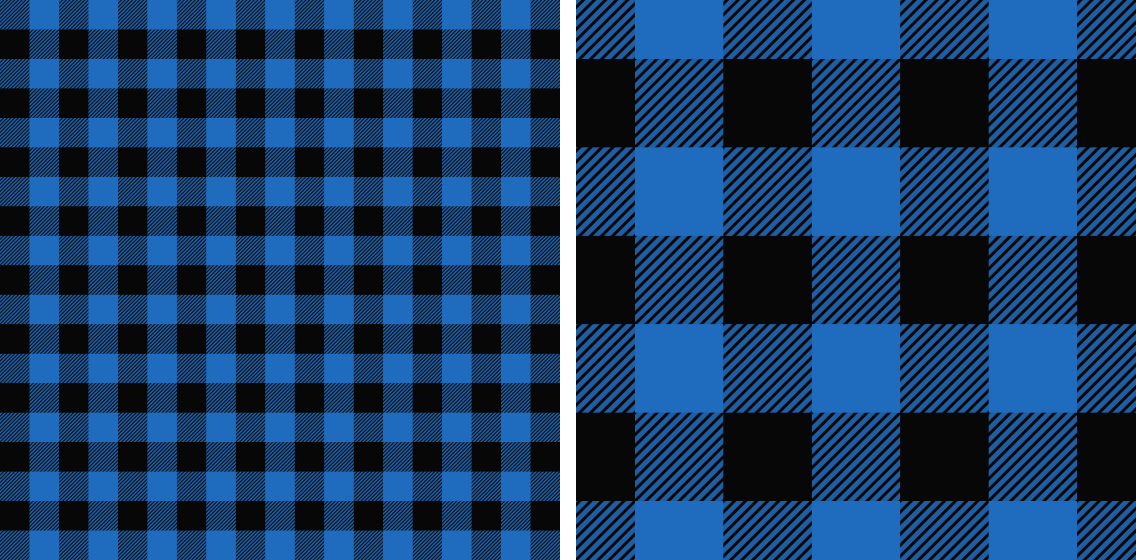
Left: the whole. Right: its middle third, enlarged.
Write a three.js fragment shader that draws this pattern.

```glsl
// Buffalo check: 19 by 19 square cells of blue and black.
// Dark columns cross dark rows as black, light ones as blue, and a dark band
// over a light one is a hatch of diagonal lines, eight to a cell.

varying vec2 vUv;

// Coverage of the region within halfWidth of a centre, smoothed over one pixel.
float within(float centreDistance, float halfWidth, float pixel) {
  return 1.0 - smoothstep(-0.5 * pixel, 0.5 * pixel, centreDistance - halfWidth);
}

// 1 in every even cell, 0 in every odd cell.
float evenBand(float cell) {
  return within(abs(mod(cell + 0.5, 2.0) - 1.0), 0.5, fwidth(cell));
}

// Diagonal lines rising to the right; 1 on the blue, 0 on the black.
float hatchLines(vec2 cell) {
  float across = (cell.x - cell.y) * 8.0;
  return within(abs(fract(across) - 0.5), 0.31, fwidth(across));
}

void main() {
  vec2 cell = vUv * 19.0;
  vec3 black = vec3(0.027);
  vec3 blue = vec3(0.12, 0.42, 0.74);
  vec3 hatch = mix(black, vec3(0.12, 0.37, 0.64), hatchLines(cell));

  // Columns start dark at the left; rows start light at the bottom.
  float darkColumn = evenBand(cell.x);
  float darkRow = 1.0 - evenBand(cell.y);

  vec3 lightRowColor = mix(blue, hatch, darkColumn);
  vec3 darkRowColor = mix(hatch, black, darkColumn);
  gl_FragColor = vec4(mix(lightRowColor, darkRowColor, darkRow), 1.0);
}
```
